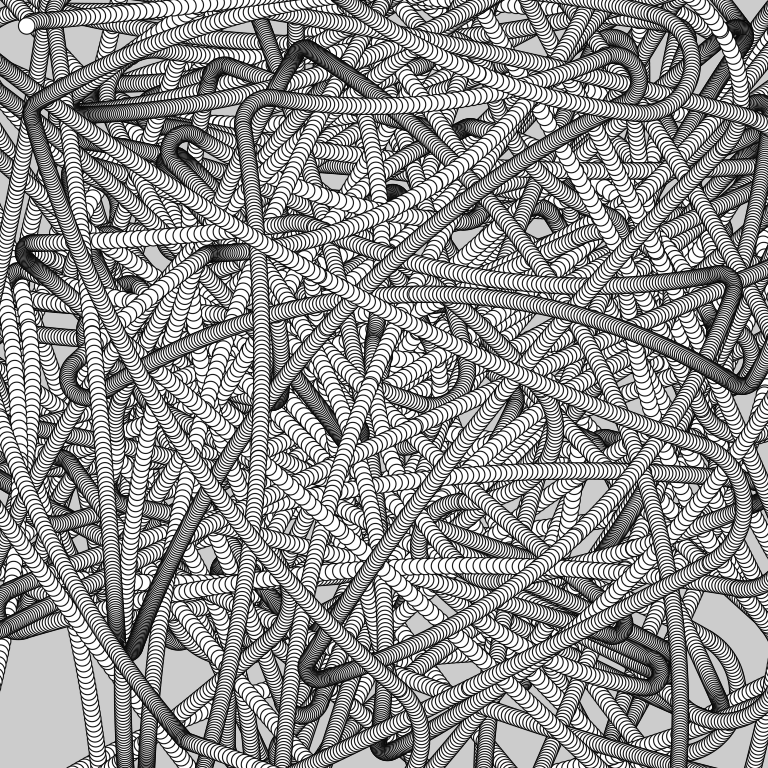
Give the GLSL for this pattern, as a three.js fragment shader.

```glsl
// Draws a tangle of ribbed tubes: outlined white discs stamped along one long winding path.
varying vec2 vUv;

const float PI = 3.14159265;
const int KNOTS = 240;             // turning points of the path
const float DISC_RADIUS = 0.0107;
const float HALF_LINE = 0.0007;    // half of the outline width
const float SOFT = 0.0009;         // half width of the smoothed edges
const vec3 PAPER = vec3(0.8);
const vec3 FILL = vec3(1.0);
const vec3 INK = vec3(0.03);

float hash(float n, float salt) {
  return fract(sin(dot(vec2(n, salt), vec2(12.9898, 78.233))) * 43758.5453);
}

vec2 leftOf(float heading) {
  return vec2(-sin(heading), cos(heading));
}

float wrapAngle(float a) {
  return mod(a + PI, 2.0 * PI) - PI;
}

// Random turning point, slightly denser toward the top
vec2 knotPoint(float n) {
  return vec2(mix(-0.1, 1.1, hash(n, 1.0)),
              mix(1.1, -0.1, pow(hash(n, 2.0), 1.15)));
}

// Adds one disc behind what is already painted; rgb is premultiplied
vec4 discBehind(vec4 paint, float dist) {
  float cover = 1.0 - smoothstep(DISC_RADIUS + HALF_LINE - SOFT, DISC_RADIUS + HALF_LINE + SOFT, dist);
  float ink = smoothstep(DISC_RADIUS - HALF_LINE - SOFT, DISC_RADIUS - HALF_LINE + SOFT, dist);
  return paint + (1.0 - paint.a) * cover * vec4(mix(FILL, INK, ink), 1.0);
}

// Discs along an arc, front to back; their spacing changes from gap0 to gap1
vec4 arcBehind(vec4 paint, vec2 p, vec2 start, float heading, float bend, float len, float gap0, float gap1) {
  float radius = 1.0 / abs(bend);
  vec2 v = p - start - leftOf(heading) / bend;
  float rho = max(length(v), 1e-5);
  float off = rho - radius;
  float reach = DISC_RADIUS + HALF_LINE + SOFT;
  if (abs(off) >= reach) return paint;

  // Position along the arc and the span of disc centres that touch p
  vec2 middle = -sign(bend) * leftOf(heading + 0.5 * bend * len);
  float along = 0.5 * len + atan(middle.x * v.y - middle.y * v.x, dot(middle, v)) / bend;
  float halfSpan = 2.0 * radius * asin(sqrt(min((reach * reach - off * off) / (4.0 * rho * radius), 1.0)));
  float first = along - halfSpan;
  float last = min(along + halfSpan, len);
  if (last < 0.0 || first > len) return paint;

  // Index of the frontmost touching disc under constant acceleration
  first = clamp(first, 0.0, len);
  float gain = (gap1 * gap1 - gap0 * gap0) / len;
  float index = ceil(2.0 * first / (gap0 + sqrt(max(gap0 * gap0 + gain * first, 0.0))));
  for (int i = 0; i < 4; i++) {
    float s = gap0 * index + 0.25 * gain * index * index;
    if (s > last) break;
    float chord = sin((along - s) * 0.5 / radius);
    paint = discBehind(paint, sqrt(off * off + 4.0 * rho * radius * chord * chord));
    index += 1.0;
  }
  return paint;
}

vec2 arcEnd(vec2 start, float heading, float bend, float len) {
  return start + (leftOf(heading) - leftOf(heading + bend * len)) / bend;
}

void main() {
  vec4 paint = vec4(0.0);
  vec2 pos = knotPoint(0.0);
  float heading = 0.6;

  for (int k = 0; k < KNOTS; k++) {
    float n = float(k) + 1.0;
    vec2 goal = knotPoint(n);
    float side = hash(n, 3.0) < 0.5 ? -1.0 : 1.0;
    float sweep = side * mix(0.06, 1.2, pow(hash(n, 4.0), 1.5));

    // Tight, closely stamped turn toward the next goal
    float ease = hash(n, 5.0);
    float hookGap = mix(0.0014, 0.0044, ease);
    float nextGap = mix(0.0014, 0.0044, hash(n + 1.0, 5.0));
    vec2 toGoal = goal - pos;
    float turn = wrapAngle(atan(toGoal.y, toGoal.x) - 0.5 * sweep - heading);
    float hookBend = (turn < 0.0 ? -1.0 : 1.0) / mix(0.012, 0.085, ease * ease);
    float hookLen = max(turn / hookBend, 0.0005);
    paint = arcBehind(paint, vUv, pos, heading, hookBend, hookLen, hookGap, hookGap);
    pos = arcEnd(pos, heading, hookBend, hookLen);
    heading += hookBend * hookLen;

    // Long gentle run: the spacing widens, then narrows again
    float wideGap = mix(0.0048, 0.0108, hash(n, 6.0));
    float halfLen = max(0.5 * distance(goal, pos), 0.01);
    float runBend = 0.5 * sweep / halfLen;
    paint = arcBehind(paint, vUv, pos, heading, runBend, halfLen, hookGap, wideGap);
    pos = arcEnd(pos, heading, runBend, halfLen);
    heading += 0.5 * sweep;
    paint = arcBehind(paint, vUv, pos, heading, runBend, halfLen, wideGap, nextGap);
    pos = arcEnd(pos, heading, runBend, halfLen);
    heading += 0.5 * sweep;

    if (paint.a > 0.995) break;
  }
  gl_FragColor = vec4(paint.rgb + (1.0 - paint.a) * PAPER, 1.0);
}
```
